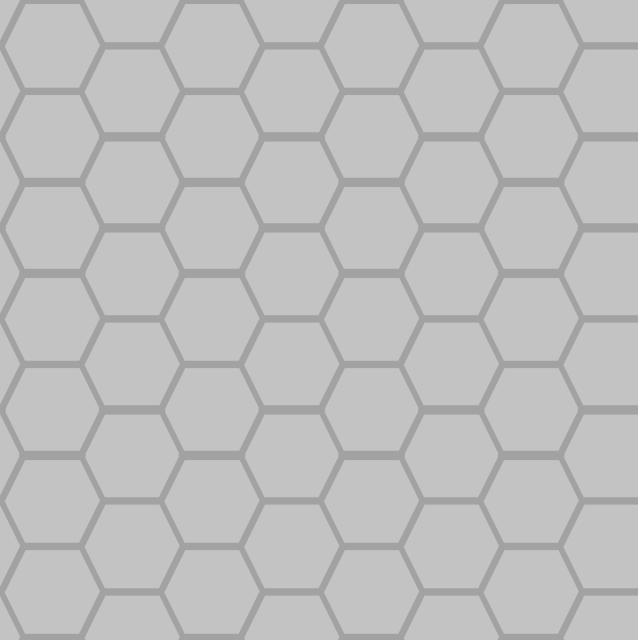
A Shadertoy shader for this pattern:

```glsl
#define COLUMN_PITCH 0.1247
#define HALF_ROW 0.0711
#define GRID_ORIGIN vec2(0.0818, 0.0040)
#define HALF_EDGE 0.0448
#define THIN_BAR 0.0115
#define THICK_BAR 0.0146
#define RISING_WIDTH 0.0106
#define FALLING_WIDTH 0.0090
#define THICK_ROW_PAIRS 52
#define TILE_GREY 0.765
#define GROUT_GREY 0.635

float segmentDistance(vec2 p, vec2 a, vec2 b) {
    vec2 ap = p - a, ab = b - a;
    return length(ap - ab * clamp(dot(ap, ab) / dot(ab, ab), 0.0, 1.0));
}

// Bars swell on some pairs of half rows, one bit per pair.
float barWidth(int row) {
    int thick = (THICK_ROW_PAIRS >> (max(row, 0) / 2)) & 1;
    return thick == 1 ? THICK_BAR : THIN_BAR;
}

// Signed distance to the grout; each cell holds one slant and two half bars.
float groutDistance(vec2 p) {
    vec2 cellSize = vec2(COLUMN_PITCH, HALF_ROW);
    ivec2 cell = ivec2(floor(p / cellSize));
    vec2 q = p - vec2(cell) * cellSize;

    // Mirror alternate cells so that every slant runs up to the right.
    bool falling = ((cell.x + cell.y) & 1) == 1;
    if (falling) q.x = COLUMN_PITCH - q.x;

    vec2 lowJoint = vec2(HALF_EDGE, 0.0);
    vec2 highJoint = cellSize - lowJoint;
    float slant = segmentDistance(q, lowJoint, highJoint)
                - 0.5 * (falling ? FALLING_WIDTH : RISING_WIDTH);
    float lowBar = segmentDistance(q, vec2(0.0), lowJoint)
                 - 0.5 * barWidth(cell.y);
    float highBar = segmentDistance(q, highJoint, cellSize)
                  - 0.5 * barWidth(cell.y + 1);
    return min(slant, min(lowBar, highBar));
}

void mainImage(out vec4 fragColor, in vec2 fragCoord) {
    vec2 p = fragCoord / iResolution.y - GRID_ORIGIN;
    float softness = 0.7 / iResolution.y;
    float tile = smoothstep(-softness, softness, groutDistance(p));
    fragColor = vec4(vec3(mix(GROUT_GREY, TILE_GREY, tile)), 1.0);
}
```
